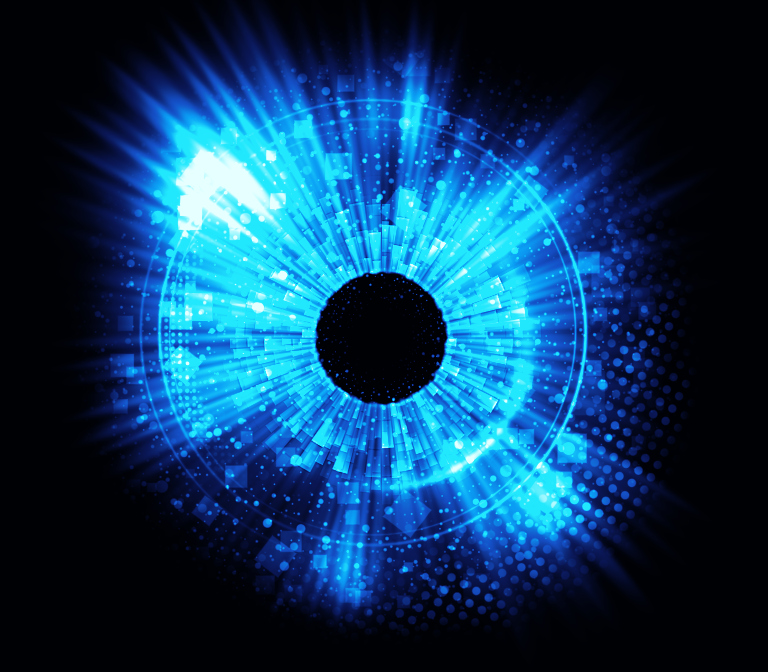
A WebGL 2 fragment shader for this background:

```glsl
#version 300 es
precision highp float;
// Glowing digital iris: dark pupil, radial tiles, light rays, arcs, squares and halftone dots.
uniform vec2 u_resolution;
out vec4 fragColor;

const float TAU = 6.2831853;
const float PUPIL = 0.097;

float hash(vec2 p) {
  vec3 q = fract(p.xyx * vec3(0.1031, 0.1030, 0.0973));
  q += dot(q, q.yzx + 33.33);
  return fract((q.x + q.y) * q.z);
}

vec2 hash2(vec2 p) { return vec2(hash(p + 7.3), hash(p + 41.7)); }

vec2 gradient(vec2 cell) {
  float a = TAU * hash(cell + 90.0);
  return vec2(cos(a), sin(a));
}

// Gradient noise, about -0.7 to 0.7
float noise(vec2 p) {
  vec2 i = floor(p), f = fract(p), u = f * f * (3.0 - 2.0 * f), e = vec2(1, 0);
  float low = mix(dot(gradient(i), f), dot(gradient(i + e), f - e), u.x);
  float high = mix(dot(gradient(i + e.yx), f - e.yx), dot(gradient(i + 1.0), f - 1.0), u.x);
  return mix(low, high, u.y);
}

vec2 rotate(vec2 p, float a) {
  float c = cos(a), s = sin(a);
  return vec2(c * p.x - s * p.y, s * p.x + c * p.y);
}

float band(float lo, float hi, float soft, float x) {
  return smoothstep(lo - soft, lo + soft, x) * (1.0 - smoothstep(hi - soft, hi + soft, x));
}

float lobe(float angle, float center, float focus) {
  return exp(focus * (cos(angle - center) - 1.0));
}

float blob(vec2 p, vec4 b) {
  vec2 d = (p - b.xy) / b.z;
  return b.w * exp(-dot(d, d));
}

float line(float d, float width) { return exp(-d * d / (width * width)); }

// Seamless streaks that run out from the centre
float streaks(vec2 dir, float r, float freq) {
  return clamp(0.5 + 1.1 * noise(dir * freq + r * 2.0 + 20.0), 0.0, 1.0);
}

// Staggered polar blocks, lit towards their outer edge
float tiles(float r, float turn, float count, float depth, float seed) {
  float s = turn * count, id = floor(s);
  float ring = r / depth + hash(vec2(id, seed));
  vec2 f = fract(vec2(s, ring));
  vec2 d = min(f, 1.0 - f) * vec2(TAU * r / count, depth);
  float v = hash(vec2(id, floor(ring)) + seed);
  float rim = smoothstep(0.88, 0.98, f.y) * 0.4;
  return v * v * (mix(0.25, 0.9, f.y) + rim) * smoothstep(0.0, 0.002, min(d.x, d.y));
}

// Scattered round sparks
float sparks(vec2 p, float cell, float seed, float aa) {
  vec2 g = p / cell, id = floor(g) + seed;
  float radius = mix(0.06, 0.2, pow(hash(id), 3.0)) * cell;
  float d = length(fract(g) - 0.2 - 0.6 * hash2(id)) * cell;
  float v = hash(id + 3.1);
  return (1.0 - smoothstep(radius - aa, radius + aa, d)) * v * smoothstep(0.2, 0.6, v);
}

// Scattered translucent squares
float squares(vec2 p, float cell, float seed, float chance, float aa) {
  vec2 g = p / cell, id = floor(g) + seed;
  float halfSide = mix(0.11, 0.2, hash(id)) * cell;
  vec2 d = abs(fract(g) - 0.25 - 0.5 * hash2(id)) * cell - halfSide;
  float fill = 1.0 - smoothstep(-aa, aa, max(d.x, d.y));
  return fill * step(hash(id + 5.7), chance) * mix(0.5, 1.2, hash(id + 9.2));
}

float halftone(vec2 p, float pitch, float size, float aa) {
  float d = length(fract(p / pitch) - 0.5) * pitch;
  return 1.0 - smoothstep(size * pitch - aa, size * pitch + aa, d);
}

vec3 palette(float e) {
  vec3 c = mix(vec3(0.0, 0.004, 0.016), vec3(0.04, 0.09, 0.34), smoothstep(0.0, 0.2, e));
  c = mix(c, vec3(0.08, 0.31, 0.78), smoothstep(0.16, 0.4, e));
  c = mix(c, vec3(0.04, 0.62, 0.96), smoothstep(0.36, 0.6, e));
  c = mix(c, vec3(0.13, 0.91, 0.99), smoothstep(0.56, 0.8, e));
  return mix(c, vec3(0.9, 1.0, 1.0), smoothstep(0.95, 1.5, e));
}

void main() {
  vec2 p = (gl_FragCoord.xy - 0.5 * u_resolution) / u_resolution.y + vec2(0.004, 0.003);
  float aa = 1.0 / u_resolution.y, r = length(p), a = atan(p.y, p.x);
  vec2 dir = p / max(r, 0.001);
  float fine = streaks(dir, r, 26.0), broad = streaks(dir, r, 9.0);
  float outside = smoothstep(PUPIL - 0.003, PUPIL + 0.004, r + 0.005 * noise(p * 90.0));

  // Soft pools of light and shade: x, y, size, strength
  vec4 pools[11] = vec4[11](vec4(-0.265, 0.215, 0.06, 0.55), vec4(-0.2, 0.215, 0.15, 0.56),
    vec4(0.13, 0.165, 0.09, 0.46), vec4(-0.22, -0.01, 0.12, 0.4), vec4(0.235, -0.245, 0.06, 0.42),
    vec4(-0.055, -0.35, 0.05, 0.34), vec4(0.19, 0.01, 0.1, 0.3), vec4(0.12, -0.17, 0.08, 0.24),
    vec4(0.03, 0.34, 0.05, 0.28), vec4(0.0, 0.255, 0.06, -0.14), vec4(-0.14, -0.23, 0.08, -0.1));
  float glow = 0.0;
  for (int i = 0; i < 11; i++) glow += blob(p, pools[i]);

  // Rays beyond the iris: angle, focus, reach, strength
  vec4 beams[6] = vec4[6](vec4(2.33, 20.0, 0.64, 0.7), vec4(1.5, 60.0, 0.58, 0.5),
    vec4(0.6, 22.0, 0.62, 0.4), vec4(-0.78, 22.0, 0.62, 0.42), vec4(3.36, 24.0, 0.54, 0.35),
    vec4(4.56, 80.0, 0.5, 0.4));
  float rays = 0.0;
  for (int i = 0; i < 6; i++) {
    vec4 b = beams[i];
    rays += b.w * lobe(a, b.x, b.y) * (1.0 - smoothstep(0.45 * b.z, b.z, r + 0.08 * (1.0 - fine)));
  }
  rays *= smoothstep(0.18, 0.32, r) * (0.4 + 0.8 * fine * broad + 0.4 * broad);

  // Iris body and blocks
  float body = 0.2 * (1.0 - smoothstep(0.25, 0.47, r)) + 0.33 * (1.0 - smoothstep(0.13, 0.28, r));
  float energy = (body + glow) * (0.55 + 0.45 * fine + 0.4 * broad) + rays;
  float turn = fract(a / TAU);
  float blocks = tiles(r, turn, 52.0, 0.042, 3.0) + 0.7 * tiles(r, turn, 88.0, 0.026, 17.0);
  energy += 0.65 * (blocks - 0.27) * band(PUPIL, 0.225, 0.03, r);

  // Thin outer arcs and the thick inner arc
  float outer = length(p - vec2(-0.013, 0.009));
  float sides = lobe(a, -0.15, 2.2) + 0.6 * lobe(a, 2.95, 5.0) + 0.08;
  energy += sides * (0.6 * line(outer - 0.317, 0.0025) + 0.3 * line(outer - 0.302, 0.0015));
  energy += 0.2 * line(outer - 0.345, 0.002) * (lobe(a, 1.6, 5.0) + lobe(a, 3.3, 5.0));
  energy += 0.55 * lobe(a, -0.95, 9.0) * line(r - 0.224, 0.006);
  energy += 0.25 * lobe(a, -0.5, 1.5) * line(r - 0.215, 0.014);
  energy += 0.3 * line(r - PUPIL - 0.004, 0.003) * broad;

  // Halftone fields on the right and the left rim
  float patchy = clamp(0.55 + noise(p * 14.0), 0.0, 1.0);
  float field = band(0.33, 0.44, 0.05, r) * lobe(a, -0.6, 3.0);
  energy += 0.5 * field * patchy * halftone(rotate(p, 0.5), 0.021, 0.3, aa);
  float rimDots = band(0.275, 0.312, 0.008, outer) * lobe(a, 3.2, 14.0);
  energy += 0.4 * rimDots * halftone(p, 0.0105, 0.28, aa);

  // Sparks and squares at several scales
  float dust = 1.0 - smoothstep(0.28, 0.48, r);
  for (int i = 0; i < 4; i++) {
    float k = float(i);
    energy += 0.45 * dust * sparks(rotate(p, k), 0.014 + 0.011 * k, 13.0 * k, aa);
    float tilt = i == 3 ? 0.65 : 0.0;
    float spread = band(0.13, 0.4, 0.05, r) * (0.12 + 0.4 * clamp(glow + rays, 0.0, 0.8));
    energy += spread * squares(rotate(p, tilt), 0.06 + 0.025 * k, 29.0 * k, 0.3, aa);
  }
  energy += 0.1 * squares(p - 0.03, 0.18, 61.0, 0.3, aa) * band(0.3, 0.46, 0.03, r) * lobe(a, -0.1, 3.0);

  // The pupil keeps only faint dust near its edge
  float specks = sparks(rotate(p, 0.4), 0.012, 5.0, aa) + sparks(rotate(p, 1.1), 0.008, 71.0, aa);
  energy = mix(0.6 * specks * smoothstep(0.03, PUPIL, r), energy, outside);
  fragColor = vec4(palette(max(energy, 0.0)), 1.0);
}
```
